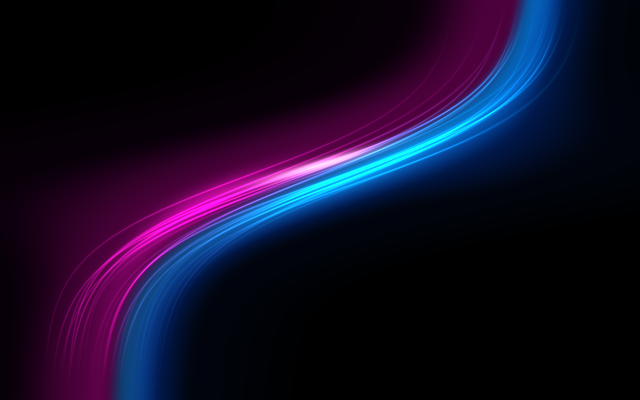
Reproduce this background procedurally as a Shadertoy shader.

```glsl
float hash(float n) { return fract(sin(n * 127.1 + 3.7) * 4375.85); }

float bell(float x, float width) { return exp(-x * x / (width * width)); }

// Signed distance to an S-curve running from x = low to x = high.
float ribbon(vec2 p, float low, float high, float middle, float steepness) {
    float bend = tanh((p.y - middle) * steepness);
    float halfSpan = 0.5 * (high - low);
    float slope = halfSpan * steepness * (1.0 - bend * bend);
    return (p.x - low - halfSpan * (1.0 + bend)) / sqrt(1.0 + slope * slope);
}

// Soft colour fields on either side of the ribbon.
vec3 backdrop(vec2 p, float d) {
    float ends = smoothstep(0.15, 0.5, abs(p.x - 0.8));
    float blueSide = smoothstep(-0.025, 0.025, d);
    float left = max(-d, 0.0);
    float right = max(d, 0.0);

    vec3 pink = vec3(0.26, 0.004, 0.19) * (1.0 - smoothstep(0.07, 0.28, left));
    pink += vec3(0.035, 0.0, 0.04) * (1.0 - smoothstep(0.15, 0.75, left));

    vec3 teal = mix(vec3(0.05, 0.22, 0.36), vec3(0.02, 0.32, 0.56), smoothstep(0.3, 0.8, p.y));
    vec3 blue = teal * (1.0 - smoothstep(0.03, 0.12, right));
    blue += vec3(0.0, 0.10, 0.31) * smoothstep(0.0, 0.1, right)
          * (1.0 - smoothstep(0.06, mix(0.18, 0.23, ends), right));
    blue += vec3(0.003, 0.018, 0.055) * (1.0 - smoothstep(0.15, 0.52, right));
    return mix(pink, blue, blueSide);
}

// Fine light trails, gathered at the centre and fanned out at the ends.
vec3 strands(vec2 p, float d) {
    float blueSide = smoothstep(-0.045, 0.03, d + 0.06 * (p.x - 0.8));
    float focus = mix(0.56, 0.92, blueSide);
    float light = 0.0;
    for (int i = 0; i < 24; i++) {
        float id = float(i);
        float t = (id + 0.5) / 24.0;
        float low = mix(0.10, 0.40, t) + 0.02 * (hash(id) - 0.5);
        float high = mix(1.10, 1.50, mix(sqrt(t), sqrt(hash(id + 40.0)), 0.5));
        float middle = 0.556 + 0.024 * (hash(id + 80.0) - 0.5);
        float steepness = 4.8 + 0.8 * (hash(id + 120.0) - 0.5);
        float s = abs(ribbon(p, low, high, middle, steepness));
        float reach = 0.26 + 0.14 * hash(id + 160.0);
        float power = bell(p.x - focus, reach) + 0.13;
        float fade = smoothstep(0.02, 0.25, p.y) * (1.0 - smoothstep(0.78, 1.02, p.y));
        light += power * fade * (0.15 + 0.5 * hash(id + 200.0))
               * (bell(s, 0.0021) + 0.09 * exp(-s / 0.008));
    }
    vec3 cool = mix(vec3(0.26, 0.46, 0.85), vec3(0.03, 0.62, 0.85), smoothstep(0.5, 0.75, p.x));
    return light * mix(vec3(0.80, 0.08, 0.68), cool, blueSide);
}

void mainImage(out vec4 fragColor, in vec2 fragCoord) {
    vec2 p = fragCoord / iResolution.y;
    p.x += 0.8 - 0.5 * iResolution.x / iResolution.y;
    float d = ribbon(p, 0.28, 1.32, 0.565, 4.8);

    vec3 color = backdrop(p, d) + strands(p, d);

    // Broad glow in the bundle.
    color += vec3(0.42, 0.02, 0.34) * bell(d + 0.05, 0.028) * bell(p.x - 0.50, 0.19);
    color += vec3(0.0, 0.24, 0.30) * bell(d - 0.035, 0.028) * bell(p.x - 0.88, 0.25);

    // White-hot core along the crossing.
    vec2 q = p - vec2(0.79, 0.585);
    vec2 axis = normalize(vec2(1.0, 0.30));
    float along = dot(q, axis);
    float across = dot(q, vec2(-axis.y, axis.x));
    color += vec3(0.85, 0.75, 0.80) * bell(along, 0.14) * bell(across, 0.012);

    fragColor = vec4(clamp(color, 0.0, 1.0), 1.0);
}
```
